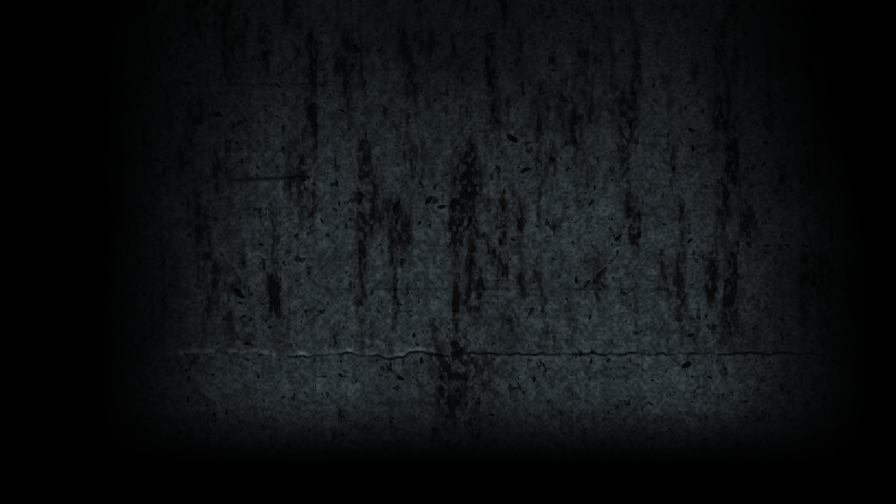
A Shadertoy shader for this texture:

```glsl
// A dim concrete wall: cool grey light falls off into black on every side.
// Layered value noise gives mottling, speckled stains and grain; distance
// functions cut the pits, the board marks and the long seam near the floor.

#define WALL_LIGHT 0.180
#define WALL_TINT vec3(0.85, 1.0, 1.07)
#define STAIN_TINT vec3(0.98, 1.0, 1.02)
#define BLACK_LEVEL vec3(0.003, 0.004, 0.005)
#define GRAIN_SCALE 230.0
#define GRAIN_AMOUNT 0.85
#define STREAK_AMOUNT 0.50
#define STAIN_AMOUNT 0.62
#define PIT_DEPTH 0.82
#define SEAM_HEIGHT 0.302

// x, y, half width, half height of the strongest stains
const vec4 STAINS[10] = vec4[10](
    vec4(0.620, 0.68, 0.010, 0.30), vec4(0.93, 0.57, 0.060, 0.24),
    vec4(1.155, 0.57, 0.026, 0.13), vec4(1.262, 0.47, 0.014, 0.13),
    vec4(1.44, 0.61, 0.030, 0.15), vec4(0.731, 0.49, 0.012, 0.05),
    vec4(0.54, 0.42, 0.020, 0.05), vec4(1.03, 0.59, 0.016, 0.14),
    vec4(0.46, 0.60, 0.020, 0.13), vec4(0.90, 0.24, 0.075, 0.11));

// x, y, length, angle of the largest pits
const vec4 PITS[11] = vec4[11](
    vec4(0.786, 0.592, 0.015, 1.0), vec4(1.017, 0.725, 0.015, -0.7),
    vec4(0.850, 0.602, 0.011, 0.9), vec4(0.877, 0.590, 0.008, 0.2),
    vec4(0.431, 0.773, 0.012, -0.3), vec4(0.526, 0.889, 0.013, 1.0),
    vec4(0.475, 0.418, 0.014, -0.8), vec4(1.042, 0.662, 0.009, 0.4),
    vec4(1.225, 0.528, 0.010, 0.8), vec4(0.931, 0.558, 0.014, 1.4),
    vec4(1.362, 0.276, 0.013, 0.5));

float hash(vec2 p) {
    return fract(sin(dot(p, vec2(127.1, 311.7))) * 43758.5);
}

float noise(vec2 p) {
    vec2 i = floor(p), f = fract(p);
    f = f * f * (3.0 - 2.0 * f);
    return mix(mix(hash(i), hash(i + vec2(1, 0)), f.x),
               mix(hash(i + vec2(0, 1)), hash(i + vec2(1, 1)), f.x), f.y);
}

float fbm(vec2 p) {
    float sum = 0.0, gain = 0.5;
    for (int i = 0; i < 4; i++) {
        sum += gain * noise(p);
        p = mat2(1.6, 1.2, -1.2, 1.6) * p + 7.3;
        gain *= 0.5;
    }
    return sum / 0.9375;
}

// Soft mask of a tilted, ragged oval
float pitMask(vec2 d, float size, float angle, float ragged, float px) {
    float c = cos(angle), s = sin(angle);
    d = mat2(c, -s, s, c) * d;
    float dist = length(d * vec2(1.0, 2.3)) - size * (0.4 + 0.8 * ragged);
    return 1.0 - smoothstep(-px, 1.5 * px, dist);
}

// Thin horizontal mark between two ends
float boardMark(vec2 p, float y, float x0, float x1, float width) {
    float ends = smoothstep(x0, x0 + 0.04, p.x) * (1.0 - smoothstep(x1 - 0.04, x1, p.x));
    return ends * exp(-pow((p.y - y) / width, 2.0));
}

void mainImage(out vec4 fragColor, in vec2 fragCoord) {
    vec2 p = fragCoord / iResolution.y;
    float px = 1.0 / iResolution.y;

    // Falloff of the light towards each side
    float rightX = p.x + 0.18 * max(p.y - 0.5, 0.0);
    float light = smoothstep(0.18, 0.62, p.x) * (1.0 - smoothstep(1.32, 1.74, rightX));
    light *= smoothstep(0.07, 0.25, p.y) * mix(1.0, 0.32, smoothstep(0.45, 1.04, p.y));

    // Mottling, speckled vertical stains and grain
    float mottle = fbm(p * 9.0);
    float fine = fbm(p * vec2(85.0, 60.0));
    float streak = fbm(vec2(p.x * 42.0, p.y * 9.0) + 3.0);
    float speckle = smoothstep(0.30, 0.66, fbm(p * vec2(130.0, 75.0) + 40.0));
    float stain = STREAK_AMOUNT * smoothstep(0.50, 0.75, streak) * smoothstep(0.25, 0.42, p.y);
    for (int i = 0; i < 10; i++) {
        vec2 d = (p - STAINS[i].xy) / STAINS[i].zw;
        stain += STAIN_AMOUNT * exp(-dot(d, d)) * smoothstep(0.25, 0.70, streak);
    }
    stain = min(stain * (0.35 + 1.1 * speckle), 0.78);
    float grain = 0.65 * noise(p * GRAIN_SCALE) + 0.35 * noise(p * GRAIN_SCALE * 0.5 + 9.0);
    float tone = (0.78 + 0.44 * mottle) * (1.0 + GRAIN_AMOUNT * (grain - 0.5));
    tone *= (0.72 + 0.56 * fine) * (1.0 - stain);

    // Large pits, small scattered ones, then fine eroded specks
    float pits = 0.0, ragged = noise(p * 120.0);
    for (int i = 0; i < 11; i++)
        pits = max(pits, pitMask(p - PITS[i].xy, PITS[i].z, PITS[i].w, ragged, px));
    vec2 cell = floor(p * 26.0);
    vec2 centre = (cell + 0.25 + 0.5 * vec2(hash(cell), hash(cell + 17.0))) / 26.0;
    float size = 0.002 + 0.006 * pow(hash(cell + 31.0), 3.0);
    float present = step(0.55, hash(cell + 53.0));
    pits = max(pits, present * pitMask(p - centre, size, 3.0 * hash(cell + 71.0), ragged, px));
    pits = max(pits, 0.7 * smoothstep(0.70, 0.79, fbm(p * vec2(80.0, 60.0) + 21.0)));
    tone *= 1.0 - PIT_DEPTH * pits;

    // Broken board marks and the curved scratch above the seam
    float broken = smoothstep(0.25, 0.65, noise(vec2(p.x * 32.0, 2.0)));
    tone *= 1.0 - 0.5 * boardMark(p, 0.640 + 0.012 * mottle, 0.44, 0.64, 0.004);
    tone *= 1.0 - 0.3 * broken * boardMark(p, 0.832, 0.42, 0.64, 0.003);
    tone *= 1.0 - 0.25 * broken * boardMark(p, 0.424 + 0.006 * mottle, 0.60, 1.45, 0.003);
    tone += 0.15 * broken * boardMark(p, 0.690 + 0.01 * mottle, 0.42, 0.78, 0.004);
    float curve = 0.305 + 0.9 * pow(max(0.83 - p.x, 0.0), 1.7);
    tone += 0.2 * boardMark(p, curve, 0.68, 0.86, 0.004);

    // Seam: a lit lip on the left, a dark broken crack to the right
    float lift = 0.018 * (noise(vec2(p.x * 18.0, 4.0)) - 0.5) * (1.0 - smoothstep(0.8, 1.0, p.x));
    float seamY = SEAM_HEIGHT + lift + 0.006 * (noise(vec2(p.x * 80.0, 8.0)) - 0.5);
    tone += 0.45 * boardMark(p, seamY + 0.002, 0.22, 0.88, 0.004) * (0.25 + broken) * fine * 1.6;
    tone *= 1.0 - (0.35 + 0.4 * broken) * boardMark(p, seamY - 0.004, 0.55, 1.68, 0.0025);
    tone += 0.1 * boardMark(p, seamY - 0.011, 0.85, 1.60, 0.005);

    vec3 tint = mix(WALL_TINT, STAIN_TINT, stain);
    fragColor = vec4(BLACK_LEVEL + WALL_LIGHT * light * max(tone, 0.0) * tint, 1.0);
}
```
